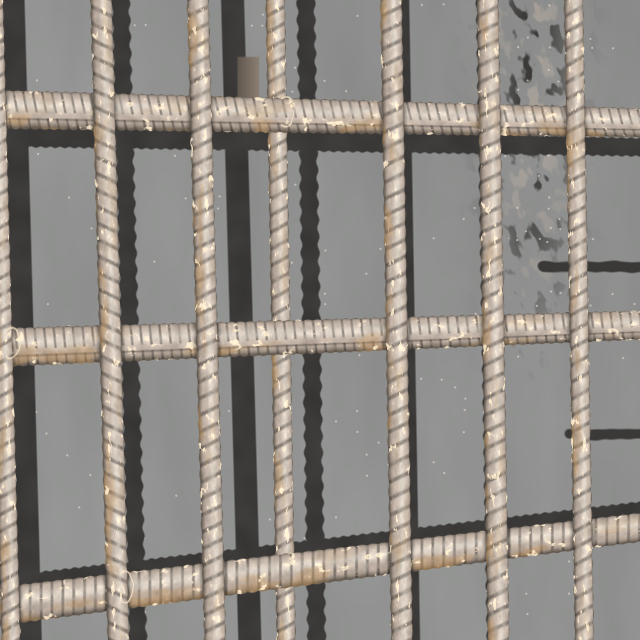
This pattern is drawn by a WebGL 1 fragment shader. Its source:

```glsl
precision highp float;
uniform vec2 u_resolution;

const vec3 PANEL = vec3(0.57, 0.575, 0.57);
const vec3 SHADOW = vec3(0.23, 0.225, 0.22);
const vec3 STEEL_DARK = vec3(0.42, 0.38, 0.34);
const vec3 STEEL = vec3(0.75, 0.69, 0.64);
const vec3 STEEL_LIGHT = vec3(0.91, 0.87, 0.82);
const vec3 RUST = vec3(0.76, 0.58, 0.36);
const vec3 GLINT = vec3(0.97, 0.90, 0.78);
const float SPACING = 0.151;
const float BAR_RADIUS = 0.0168;
const float BAR_PITCH = 0.026;
const float RAIL_PITCH = 0.0150;
const float BACK_BAR = 3.0;
const float TAU = 6.2832;

float hash(vec2 p) {
  return fract(sin(dot(p, vec2(127.1, 311.7))) * 43758.5);
}

vec2 gradient(vec2 cell) {
  float a = TAU * hash(cell);
  return vec2(cos(a), sin(a));
}

float noise(vec2 p) {
  vec2 i = floor(p), f = fract(p), e = vec2(1.0, 0.0);
  vec2 u = f * f * f * (f * (f * 6.0 - 15.0) + 10.0);
  return mix(mix(dot(gradient(i), f), dot(gradient(i + e), f - e), u.x),
             mix(dot(gradient(i + e.yx), f - e.yx), dot(gradient(i + 1.0), f - 1.0), u.x), u.y);
}

float fbm(vec2 p) {
  return noise(p) + 0.5 * noise(p * 2.1 + 7.3) + 0.25 * noise(p * 4.3 + 3.1);
}

float cover(float d, float blur) {
  return 1.0 - smoothstep(-blur, blur, d);
}

float segment(vec2 p, vec2 a, vec2 b) {
  vec2 d = b - a;
  return length(p - a - d * clamp(dot(p - a, d) / dot(d, d), 0.0, 1.0));
}

// Every third upright sits left of the even spacing
float uprightX(float i, float y) {
  float third = step(mod(i, 3.0), 0.5);
  float back = step(abs(i - BACK_BAR), 0.5);
  float lean = mix(0.027, 0.017, step(2.5, i));
  return 0.007 + SPACING * i - 0.017 * third - 0.013 * back + lean * (1.0 - y);
}

// The three rails fan out towards the left
float railY(float j, float x) {
  return mix(0.053 + j * (0.420 - 0.016 * j), 0.176 + 0.316 * j, x);
}

// Ribbed steel: t runs across from -1 to 1, s runs along
vec3 steel(float t, float s, float pitch, float slant, float seam, float seed) {
  float roundness = sqrt(max(1.0 - t * t, 0.0));
  float grain = fbm(vec2(s * 45.0, t * 1.5 + seed * 9.0));
  vec3 col = mix(STEEL_DARK, STEEL, smoothstep(0.1, 0.85, roundness + 0.2 * t));
  col = mix(col, STEEL_LIGHT, 0.85 * exp(-7.0 * (t - 0.25) * (t - 0.25)));
  float phase = fract((s + slant * t) / pitch);
  float rib = smoothstep(0.55, 0.75, phase) * (1.0 - smoothstep(0.8, 1.0, phase));
  float smoothBand = seam * cover(abs(t + 0.28) - 0.16, 0.06);
  col *= 1.0 - 0.36 * rib * (1.0 - smoothBand) * (0.8 + grain);
  col *= 1.0 - 0.3 * seam * cover(abs(t + 0.48) - 0.05, 0.08);
  float worn = smoothstep(0.05, 0.5, fbm(vec2(s * 11.0, t * 0.8 + seed * 5.0)));
  col = mix(col, RUST, 0.55 * worn * (0.5 - 0.4 * t));
  col = mix(col, GLINT, 0.8 * smoothstep(0.3, 0.55, grain));
  return col * (1.0 + 0.15 * grain);
}

vec3 backdrop(vec2 p) {
  vec3 col = PANEL * (1.0 + 0.05 * fbm(p * vec2(9.0, 3.0)) - 0.05 * p.x * p.y);
  // Damp stain and pale droplets
  float zone = exp(-pow((p.x - 0.83) / 0.06, 2.0)) * smoothstep(0.35, 0.8, p.y);
  float blot = fbm(p * vec2(32.0, 20.0) + vec2(p.y * 8.0, 0.0));
  col = mix(col, SHADOW, zone * smoothstep(0.12, 0.35, blot));
  col = mix(col, STEEL, 0.5 * zone * smoothstep(0.15, 0.4, -blot));
  vec2 cell = floor(p * 60.0);
  float drop = length(fract(p * 60.0) - 0.3 - 0.4 * hash(cell + 4.0));
  col = mix(col, STEEL_LIGHT, 0.6 * step(0.95 - 0.2 * zone, hash(cell)) * cover(drop - 0.1, 0.06));
  // Dark smears at the right
  for (int k = 0; k < 2; k++) {
    float n = float(k);
    vec2 start = vec2(0.85 + 0.04 * n, 0.583 - 0.262 * n);
    float d = segment(p, start, vec2(1.1, start.y)) + 0.004 * noise(p * 40.0);
    col = mix(col, SHADOW, cover(d - 0.008, 0.002));
  }
  return col;
}

void main() {
  vec2 p = gl_FragCoord.xy / u_resolution;
  float aa = 0.8 / min(u_resolution.x, u_resolution.y);
  vec3 col = backdrop(p);

  // Cast shadows
  float shade = 0.0;
  for (int k = 0; k < 7; k++) {
    float i = float(k);
    float shift = 0.024 + 0.032 * sin(1.05 * max(i, 1.0) - 0.85);
    float halfWidth = mix(0.0135 + 0.0045 * mod(i + 1.0, 2.0), 0.011, step(3.5, i));
    float ragged = 0.0016 * mod(i, 2.0) * sin(p.y * TAU / BAR_PITCH);
    float d = abs(p.x - uprightX(i, p.y) - shift) - halfWidth - ragged;
    shade = max(shade, cover(d, 0.0018));
  }
  for (int k = 0; k < 3; k++) {
    float j = float(k);
    float d = abs(p.y - railY(j, p.x) - 0.026 + 0.032 * j) - mix(0.020, 0.014, p.x);
    shade = max(shade, cover(d + 0.001 * sin(p.x * TAU / RAIL_PITCH), 0.0018));
  }
  col = mix(col, SHADOW * (1.0 + 0.15 * noise(p * 25.0)), shade);

  // Short tab behind the top rail
  vec2 tab = abs(p - vec2(0.388, 0.875)) - vec2(0.017, 0.036);
  col = mix(col, STEEL_DARK * (1.1 + 12.0 * (p.x - 0.388)), cover(max(tab.x, tab.y), 0.002));

  // Back upright, then rails, then front uprights
  float onRail = 0.0;
  for (int k = -1; k < 10; k++) {
    float n = float(k);
    bool isRail = k >= 0 && k < 3;
    float i = k < 0 ? BACK_BAR : n - 3.0;
    if (k >= 0 && !isRail && i == BACK_BAR) continue;
    float offset = isRail ? p.y - railY(n, p.x) : p.x - uprightX(i, p.y);
    float along = isRail ? p.x : p.y;
    float radius = isRail ? mix(0.030, 0.0225, p.x) : BAR_RADIUS - 0.002 * step(mod(i, 3.0), 0.5);
    float pitch = isRail ? RAIL_PITCH + 0.002 * step(n, 0.5) : BAR_PITCH;
    float slant = isRail ? 0.003 * n : (i == 1.0 ? 0.008 : -0.008);
    float seam = isRail ? step(0.5, n) : 0.0;
    float t = offset / radius;
    float edge = abs(offset) - radius - 0.0008 * sin(TAU * (along + slant * t) / pitch);
    float mask = cover(edge, aa);
    if (!isRail) col *= 1.0 - 0.4 * onRail * cover(edge - 0.003, 0.005);
    col = mix(col, steel(t, along, pitch, slant, seam, n + 2.0), mask);
    if (isRail) onRail = max(onRail, mask);
  }

  // Wire ties at some crossings
  for (int k = 0; k < 3; k++) {
    float j = float(k);
    float x = uprightX(mod(1.0 + 3.0 * j, 4.0), railY(j, 0.4)) + 0.012;
    vec2 q = (p - vec2(x, railY(j, x) + 0.006)) * vec2(1.3, 0.8);
    float wire = abs(length(q) - 0.019 - 0.004 * noise(p * 60.0)) - 0.0011;
    col = mix(col, GLINT, 0.8 * cover(wire, aa) * step(-0.008, q.x));
  }
  gl_FragColor = vec4(col, 1.0);
}
```
